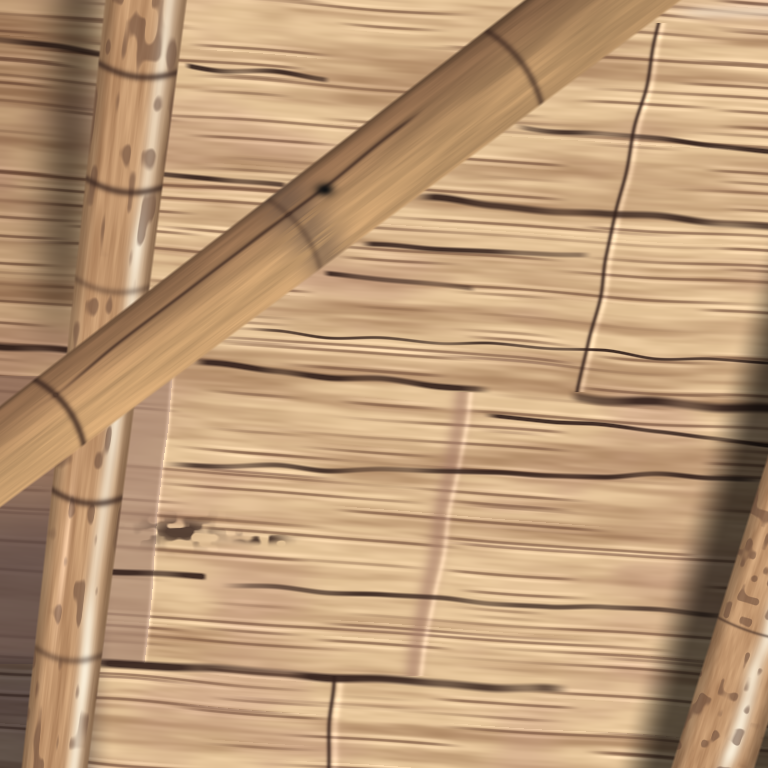
This texture is drawn by a three.js fragment shader. Its source:

```glsl
// Sunlit woven bamboo mat crossed by three round poles.
// Stretched value noise gives the fibre grain, tapered strokes give the splits,
// and each pole is shaded in its own (across, along) coordinates.
varying vec2 vUv;
const vec3 DARK = vec3(.2, .13, .11);

float hash(vec2 p) {
  vec3 q = fract(p.xyx * .1031);
  q += dot(q, q.yzx + 33.33);
  return fract((q.x + q.y) * q.z);
}

float noise(vec2 p) {
  vec2 i = floor(p), f = fract(p);
  f = f * f * (3. - 2. * f);
  return mix(mix(hash(i), hash(i + vec2(1, 0)), f.x),
             mix(hash(i + vec2(0, 1)), hash(i + 1.), f.x), f.y);
}

float fbm(vec2 p) {
  return .55 * noise(p) + .3 * noise(p * 2.1 + 7.) + .15 * noise(p * 4.3 + 19.);
}

float bump(float x, float w) { return exp(-x * x / (w * w)); }

// Tapered, wavy split from (x0, y0) right to (x1, y1)
float crack(vec2 p, float x0, float y0, float x1, float y1, float w) {
  float t = (p.x - x0) / (x1 - x0);
  float y = mix(y0, y1, t) + .008 * (noise(vec2(p.x * 14., y0 * 91.)) - .5);
  float ends = smoothstep(-.01, .06, t) * smoothstep(1.01, .94, t);
  float ink = .35 + .65 * noise(vec2(p.x * 19., y0 * 57.));
  return ends * ink * (1. - smoothstep(.2 * w, w, abs(p.y - y)));
}

// Signed offset from an upright seam, far away outside its span
float seam(vec2 p, vec2 a, vec2 b) {
  float t = (p.y - a.y) / (b.y - a.y);
  float x = mix(a.x, b.x, t) + .007 * (noise(vec2(p.y * 18., a.x * 40.)) - .5);
  return t < 0. || t > 1. ? 9. : p.x - x;
}

// x: -1 to 1 across the pole, y: 0 to 1 from a to b
vec2 poleCoords(vec2 p, vec2 a, vec2 b, float wa, float wb) {
  vec2 d = b - a;
  float t = dot(p - a, d) / dot(d, d);
  return vec2(dot(p - a, vec2(-d.y, d.x)) / length(d) / mix(wa, wb, t), t);
}

float poleMask(float s) { return 1. - smoothstep(.95, 1.03, abs(s)); }

float ring(vec2 q, float t) { return bump(q.y - t + .012 * q.x * q.x, .005); }

float smudge(vec2 p, vec2 c, vec2 r) {
  vec2 d = (p - c) / r;
  return exp(-dot(d, d)) * smoothstep(.3, .65, noise(p * vec2(90, 130)));
}

vec3 wovenMat(vec2 p) {
  float v = p.y + .07 * p.x + .008 * noise(p * vec2(6, 9));
  float grain = fbm(vec2(p.x * 4., v * 55.));
  vec3 col = mix(vec3(.7, .55, .41), vec3(.9, .77, .6), smoothstep(.1, .68, grain));
  col = mix(col, vec3(.78, .62, .51), .6 * smoothstep(.5, .8, fbm(p * vec2(6, 11) + 3.)));
  col += .05 * (noise(vec2(p.x * 28., v * 210.)) - .5);
  // Short hairline splits, one lane per row
  for (int i = 0; i < 3; i++) {
    float k = float(i), f = 22. + 13. * k, row = floor(v * f);
    float d = abs(fract(v * f) - .25 - .5 * hash(vec2(row, k))) / f;
    float on = smoothstep(.52, .8, noise(vec2(p.x * 6. + k * 31., row * 5.3)));
    col = mix(col, vec3(.43, .29, .22), .6 * on * (1. - smoothstep(.0005, .003, d)));
    col += .07 * on * bump(d - .005, .002);
  }
  return col;
}

float longCracks(vec2 p) {
  return crack(p, .24, .915, .43, .898, .005) + crack(p, -.02, .95, .15, .93, .006)
    + crack(p, .2, .776, .375, .758, .005)
    + crack(p, .54, .743, 1.03, .702, .007) + crack(p, .67, .835, 1.03, .802, .005)
    + crack(p, .47, .683, .77, .668, .005) + crack(p, .42, .645, .62, .626, .005)
    + crack(p, .32, .57, 1.03, .525, .003) + crack(p, .25, .527, .64, .492, .006)
    + crack(p, .74, .484, 1.03, .463, .009) + crack(p, .63, .46, 1.03, .42, .004)
    + crack(p, .21, .394, 1., .378, .005) + crack(p, .13, .258, .27, .25, .006)
    + crack(p, .29, .239, .95, .198, .005) + crack(p, .11, .138, .74, .101, .008)
    + crack(p, -.02, .552, .1, .543, .007);
}

// Upright pole with a bright glint at offset g
vec3 uprightPole(vec2 q, float g) {
  vec3 col = mix(vec3(.64, .47, .33), vec3(.86, .69, .52), fbm(q * vec2(7, 9)));
  col *= 1. - .28 * smoothstep(.55, 1., abs(q.x));
  float glint = bump(q.x - g - .15 * (noise(vec2(q.y * 9., 2)) - .5), .2);
  col = mix(col, vec3(.98, .93, .84), glint * (.6 + .4 * noise(vec2(q.y * 16., 5))));
  return mix(col, vec3(.36, .25, .2), .5 * smoothstep(.68, .85, noise(q * vec2(5, 30))));
}

void main() {
  vec2 p = vUv;
  vec3 col = wovenMat(p);

  // Upright seams, long splits and stains
  float s1 = seam(p, vec2(.752, .49), vec2(.857, .97));
  float s2 = seam(p, vec2(.545, .12), vec2(.613, .49));
  float s3 = seam(p, vec2(.427, 0), vec2(.432, .12));
  float s4 = seam(p, vec2(.187, .135), vec2(.224, .51));
  col = mix(col, vec3(.66, .53, .45), .7 * step(s4, 0.));
  col = mix(col, vec3(.64, .48, .41), .55 * bump(s2 + .008, .012));
  col += .13 * (bump(s1 - .006, .004) + bump(s2 - .003, .004) + bump(s3 - .008, .005) + bump(s4, .003));
  col = mix(col, DARK, .75 * max(bump(s1, .0028), bump(s3, .003)));
  col = mix(col, DARK, min(.92, 1.15 * longCracks(p)));
  float stain = smudge(p, vec2(.235, .308), vec2(.04, .016)) + smudge(p, vec2(.34, .299), vec2(.03, .006));
  col = mix(col, DARK, min(.8, stain));
  col = mix(col, vec3(.92, .84, .74), .7 * bump(p.y - .984, .008) * smoothstep(.86, .92, p.x));

  // Soft shadows
  float left = 1. - smoothstep(.08, .15, p.x);
  float upper = bump(p.x - .035 - .07 * p.y, .04) * smoothstep(.5, .7, p.y);
  col *= 1. - left * vec3(.16, .2, .22);
  col *= 1. - .43 * upper;
  col *= 1. - left * smoothstep(.42, .26, p.y) * (vec3(.3, .28, .2) + .2 * smoothstep(.16, .12, p.y));
  col *= 1. - .64 * smoothstep(-.025, .035, p.x - .822 - .285 * p.y);

  // Left and right upright poles
  vec2 l = poleCoords(p, vec2(.19, 1), vec2(.071, 0), .053, .043);
  vec3 pole = uprightPole(l, .52) + .2 * bump(l.x + .42, .1) * bump(l.y - .73, .09);
  float rings = ring(l, .1) + ring(l, .25) + .5 * ring(l, .38) + ring(l, .655) + .6 * ring(l, .86);
  col = mix(col, mix(pole, DARK, .65 * min(rings, 1.)), poleMask(l.x));
  vec2 r = poleCoords(p, vec2(1.052, .4), vec2(.928, 0), .052, .052);
  pole = uprightPole(r + vec2(0, 4), .35);
  col = mix(col, mix(pole, DARK, .5 * ring(r, .56)), poleMask(r.x));

  // Diagonal pole in front, darker along its upper side
  vec2 q = poleCoords(p, vec2(0, .405), vec2(.784, 1), .053, .062);
  float fibre = fbm(q * vec2(8, 7) + 11.);
  pole = mix(vec3(.81, .64, .45), vec3(.58, .43, .31), smoothstep(-.5, .95, q.x));
  pole *= (.84 + .3 * fibre) * (1. - .12 * smoothstep(.3, 1., q.y));
  pole *= 1. - .3 * smoothstep(.8, 1., q.x);
  float slit = bump(q.x - .42 - .12 * (noise(vec2(q.y * 9., 1)) - .5), .045);
  slit *= smoothstep(.05, .2, q.y) * smoothstep(.73, .68, q.y);
  float joints = ring(q, .11) + .4 * ring(q, .5) + .8 * ring(q, .865);
  pole = mix(pole, vec3(.36, .29, .25), .5 * bump(q.y - .505, .035) * smoothstep(.25, .6, fibre));
  pole = mix(pole, DARK, min(.75, .65 * slit + .7 * joints));
  pole = mix(pole, vec3(.07), bump(length((p - vec2(.423, .753)) * vec2(.7, 1)), .008));
  gl_FragColor = vec4(mix(col, pole, poleMask(q.x)), 1);
}
```
